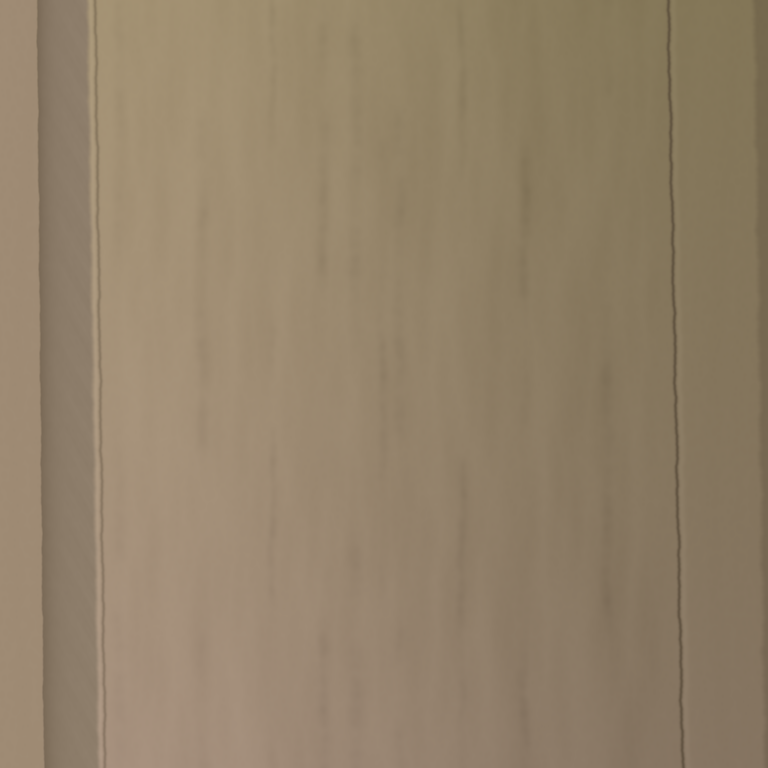
Give the GLSL for this texture, as a WebGL 1 fragment shader.

```glsl
precision highp float;

uniform vec2 u_resolution;

const vec3 LIGHT_WOOD = vec3(0.650, 0.572, 0.482);
const vec3 DARK_WOOD = vec3(0.520, 0.460, 0.370);
const vec3 GROOVE_WOOD = vec3(0.555, 0.492, 0.418);
const vec3 LINE_SHADE = vec3(0.330, 0.280, 0.215);

vec2 hash2(vec2 cell) {
  vec2 k = vec2(dot(cell, vec2(127.1, 311.7)), dot(cell, vec2(269.5, 183.3)));
  return fract(sin(k) * 43758.5453);
}

// Distance to the nearest jittered cell point
float cellular(vec2 p) {
  vec2 base = floor(p);
  float nearest = 2.0;
  for (int j = -1; j <= 1; j++) {
    for (int i = -1; i <= 1; i++) {
      vec2 cell = base + vec2(float(i), float(j));
      nearest = min(nearest, length(cell + hash2(cell) - p));
    }
  }
  return nearest;
}

// Layered sines, roughly -1 to 1
float waves(float t, float phase) {
  return 0.5 * sin(t + phase) + 0.3 * sin(2.3 * t + 1.7 * phase)
       + 0.2 * sin(5.1 * t + 2.9 * phase);
}

// Horizontal place of a slightly slanted, rough edge
float edgeX(float top, float bottom, float y, float phase, float rough) {
  return mix(bottom, top, y) + rough * (waves(y * 45.0, phase) + 0.5 * waves(y * 170.0, phase));
}

float bell(float d, float width) {
  return exp(-d * d / (width * width));
}

// Broken vertical grain mark, fading in and out along its length
float grainMark(vec2 uv, float x, float width, float phase) {
  float center = x + 0.003 * waves(uv.y * 24.0, phase);
  float presence = smoothstep(-0.35, 0.6, waves(uv.y * 9.0, phase));
  float broken = 0.65 + 0.35 * waves(uv.y * 65.0, phase + 2.0);
  return bell(uv.x - center, width) * presence * broken;
}

// Soft streaks from stretched cells
float streaks(vec2 uv, vec2 density) {
  vec2 p = uv * density;
  p.x += 0.18 * waves(uv.y * 14.0, 0.6);
  return 1.0 - smoothstep(0.05, 0.75, cellular(p));
}

void main() {
  vec2 uv = gl_FragCoord.xy / u_resolution;
  float soft = max(0.0016, 0.8 / u_resolution.x);

  float grooveLeft = edgeX(0.048, 0.057, uv.y, 0.4, 0.0008);
  float grooveRight = edgeX(0.114, 0.129, uv.y, 2.1, 0.0012);
  float bead = edgeX(0.124, 0.137, uv.y, 3.7, 0.0010);
  float seam = edgeX(0.870, 0.889, uv.y, 1.3, 0.0012);
  float rightEdge = edgeX(0.983, 0.997, uv.y, 4.6, 0.0018);

  // Panel lighting: pale left to darker right, warmer toward the bottom
  float across = smoothstep(0.12, 0.94, uv.x);
  vec3 color = mix(LIGHT_WOOD, DARK_WOOD, across);
  color += mix(vec3(0.004, -0.004, 0.012), vec3(-0.006, 0.003, -0.028), uv.y);
  color = mix(color, LIGHT_WOOD - 0.03, 1.0 - smoothstep(-soft, soft, uv.x - grooveLeft));

  // Broad mottling and grain
  float panel = smoothstep(0.13, 0.17, uv.x) * (1.0 - smoothstep(0.84, 0.88, uv.x));
  color += 0.004 * waves(uv.x * 42.0 + 0.7 * sin(uv.y * 4.0), 1.1);
  color -= 0.012 * panel * (streaks(uv, vec2(17.0, 2.4)) - 0.4);
  color -= 0.008 * panel * (streaks(uv + 3.1, vec2(42.0, 7.0)) - 0.4);
  float marks = 0.0;
  for (int i = 0; i < 8; i++) {
    float n = float(i);
    float x = 0.16 + 0.09 * n + 0.045 * (hash2(vec2(n, 4.0)).x - 0.5);
    marks += grainMark(uv, x, 0.005 + 0.004 * hash2(vec2(n, 9.0)).y, n * 2.4);
  }
  marks += grainMark(uv, 0.463, 0.010, 0.8) + grainMark(uv, 0.520, 0.008, 2.2);
  color -= vec3(0.036, 0.034, 0.030) * marks * panel;

  // Recessed groove with a shaded left wall
  float groove = smoothstep(-soft, soft, uv.x - grooveLeft)
               * (1.0 - smoothstep(-0.004, 0.004, uv.x - grooveRight));
  float depth = clamp((uv.x - grooveLeft) / (grooveRight - grooveLeft), 0.0, 1.0);
  vec3 grooveColor = GROOVE_WOOD - 0.085 * exp(-depth * 5.0);
  grooveColor += 0.008 * waves(uv.x * 160.0 + uv.y * 90.0, 0.5) * depth;
  color = mix(color, grooveColor, groove);

  // Bead line, panel seam and shaded right border
  color = mix(color, LINE_SHADE, 0.34 * bell(uv.x - bead, 0.0022));
  color += 0.025 * bell(uv.x - bead + 0.006, 0.003);
  color = mix(color, LINE_SHADE, 0.72 * bell(uv.x - seam, 0.0023));
  color += 0.022 * bell(uv.x - seam - 0.006, 0.004);
  color = mix(color, LINE_SHADE, 0.30 * smoothstep(-0.006, 0.004, uv.x - rightEdge));

  // Faint surface relief
  color += 0.006 * (cellular(uv * vec2(110.0, 75.0)) - 0.5);
  gl_FragColor = vec4(color, 1.0);
}
```
